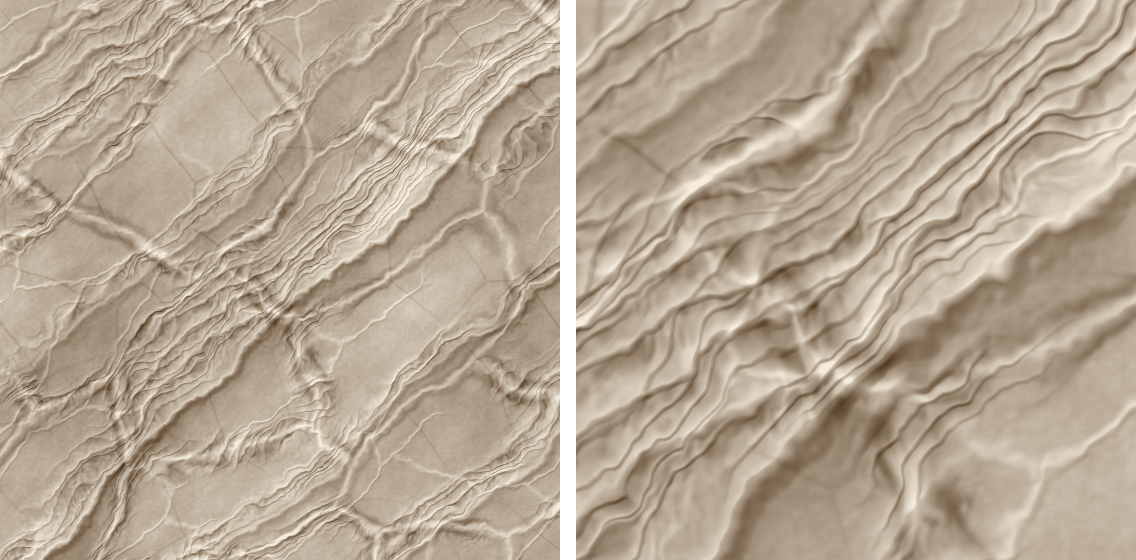
Left: the whole. Right: its middle third, enlarged.
Write a Shadertoy shader that draws this texture.

```glsl
// Cream veined stone in raking light: smooth plates split by diagonal ridges,
// frayed layers and a vein network. A warped height field is lit from the
// upper left, and one tone value blends brown crevices into pale crests.

const vec3 BROWN = vec3(0.50, 0.42, 0.33);
const vec3 CREAM = vec3(0.92, 0.88, 0.82);
const vec2 LIGHT_DIR = vec2(-0.75, 0.66);
const float GRAIN_ANGLE = 0.75;
const float BASE_TONE = 0.58;
const float RELIEF = 0.38;
const float SLOPE_STEP = 0.0014;
const vec2 VEIN_SCALE = vec2(2.7, 4.4);
const vec2 THREAD_SCALE = vec2(3.2, 8.0);

// Each ridge: offset across the grain, strength, width of its frayed band
const int RIDGE_COUNT = 5;
const vec3 RIDGES[RIDGE_COUNT] = vec3[](
    vec3(-0.03, 1.00, 0.11), vec3(-0.27, 0.45, 0.06), vec3(-0.51, 0.50, 0.07),
    vec3(0.20, 0.40, 0.05), vec3(0.44, 0.25, 0.14));

struct Stone {
    float height;
    float crest;
    float cavity;
    float shadow;
    float rough;
};

float hash(vec2 p) {
    return fract(sin(dot(p, vec2(127.1, 311.7))) * 43758.5453);
}

float noise(vec2 p) {
    vec2 i = floor(p), f = fract(p);
    f = f * f * (3.0 - 2.0 * f);
    return mix(mix(hash(i), hash(i + vec2(1, 0)), f.x),
               mix(hash(i + vec2(0, 1)), hash(i + vec2(1, 1)), f.x), f.y);
}

float fbm(vec2 p) {
    float sum = 0.0, gain = 0.5;
    for (int i = 0; i < 4; i++) {
        sum += gain * noise(p);
        p = p * 2.03 + 17.3;
        gain *= 0.5;
    }
    return sum / 0.9375;
}

// Overlapping sheets: a steep front edge, then a slow fall
float layers(float x) {
    float f = fract(x);
    return smoothstep(0.0, 0.18, f) * pow(1.0 - f, 1.4) * 1.3;
}

vec2 cellPoint(vec2 cell) {
    return cell + 0.1 + 0.8 * vec2(hash(cell), hash(cell + 41.7));
}

// Distance to the border between scattered cells
float cellBorder(vec2 p) {
    vec2 home = floor(p), toNearest = vec2(9.0);
    for (int k = 0; k < 9; k++) {
        vec2 r = cellPoint(floor(p) + vec2(k % 3 - 1, k / 3 - 1)) - p;
        if (dot(r, r) < dot(toNearest, toNearest)) {
            toNearest = r;
            home = floor(p + r);
        }
    }
    float border = 9.0;
    for (int k = 0; k < 9; k++) {
        vec2 r = cellPoint(home + vec2(k % 3 - 1, k / 3 - 1)) - p;
        if (k != 4) border = min(border, dot(0.5 * (r + toNearest), normalize(r - toNearest)));
    }
    return border;
}

float bell(float x) {
    return exp(-x * x);
}

vec2 alongGrain(vec2 p) {
    float c = cos(GRAIN_ANGLE), s = sin(GRAIN_ANGLE);
    return vec2(c * p.x + s * p.y, c * p.y - s * p.x);
}

Stone stoneAt(vec2 p) {
    vec2 q = alongGrain(p);
    vec2 w = q + 0.11 * (vec2(fbm(q * 3.6 + 3.0), fbm(q * 3.6 + 29.0)) - 0.5);
    w += 0.014 * (vec2(noise(q * 24.0), noise(q * 24.0 + 57.0)) - 0.5);
    w += 0.007 * (vec2(noise(q * 62.0), noise(q * 62.0 + 23.0)) - 0.5);
    w += 0.003 * (noise(q * 140.0) - 0.5);
    Stone s = Stone(0.03 * fbm(q * vec2(3.0, 5.0)) + 0.0022 * fbm(p * 55.0), 0.0, 0.0, 0.0, 0.0);

    // Stepped ridges: a crisp edge, a rounded pale back and a shaded foot
    for (int i = 0; i < RIDGE_COUNT; i++) {
        vec3 ridge = RIDGES[i];
        float d = w.y - ridge.x - 0.05 * (noise(vec2(w.x * 3.0, i * 7)) - 0.5);
        float lip = ridge.y * smoothstep(-0.005, 0.003, d) * exp(-max(d, 0.0) / 0.016);
        float fray = ridge.z * (0.5 + noise(vec2(w.x * 4.0, i * 5 + 2)));
        s.height += lip * 0.011 + ridge.y * 0.012 * smoothstep(-0.014, 0.003, d);
        s.crest += lip * (0.2 + 0.9 * noise(w * 16.0));
        s.shadow += ridge.y * smoothstep(0.0, -0.006, d) * exp(min(d, 0.0) / 0.05);
        s.rough = max(s.rough, smoothstep(0.004, 0.022, d)
                             * (1.0 - smoothstep(0.6 * fray, 1.2 * fray, d)));
    }

    // Veins of uneven width with crumbling borders, and thin threads
    float border = cellBorder(w * VEIN_SCALE + 2.4);
    float vein = bell(border / (0.010 + 0.024 * noise(w * 14.0)));
    float halo = 1.0 - smoothstep(0.03, 0.15, border);
    s.rough = max(s.rough, halo * smoothstep(0.35, 0.60, noise(q * 7.0 + 8.0)));
    float thread = bell(cellBorder(w * THREAD_SCALE + 31.0) / 0.018);
    thread *= smoothstep(0.28, 0.55, noise(q * 5.0 + 70.0));

    // Frayed layers running with the grain, dusted with grit
    float coarse = layers(w.y * 24.0 + 3.0 * noise(w * vec2(6.0, 13.0)));
    float fine = layers(w.y * 52.0 + 3.0 * noise(w * vec2(13.0, 30.0) + 9.0));
    float grit = noise(w * 170.0);
    s.height += 0.006 * vein + 0.0028 * thread;
    s.height += s.rough * (0.006 * coarse + 0.0032 * fine + 0.0022 * grit);
    s.crest += 0.45 * vein + 0.45 * thread + s.rough * (0.40 * coarse + 0.30 * fine);
    s.cavity = s.rough * (1.0 - coarse) * (1.0 - 0.6 * fine) * (0.3 + 1.1 * grit);
    s.cavity += 0.9 * bell((border - 0.05) / 0.02) * noise(w * 15.0 + 5.0);
    return s;
}

void mainImage(out vec4 fragColor, in vec2 fragCoord) {
    vec2 p = fragCoord / iResolution.y;
    Stone s = stoneAt(p);

    // Raking light from the slope of the height field
    vec2 slope = vec2(stoneAt(p + vec2(SLOPE_STEP, 0)).height,
                      stoneAt(p + vec2(0, SLOPE_STEP)).height) - s.height;
    float lit = -dot(slope, LIGHT_DIR) / SLOPE_STEP;
    lit /= 1.0 + 0.7 * abs(lit);

    // Cloudy plates, fine speckle and faint hairline cracks
    vec2 q = alongGrain(p);
    float tone = BASE_TONE + 0.55 * (fbm(q * vec2(3.5, 5.5) + 90.0) - 0.5);
    tone += 0.20 * (fbm(p * 22.0) - 0.5) + 0.08 * (noise(p * 200.0) - 0.5);
    vec2 crackPos = q + 0.03 * fbm(q * 9.0);
    float crack = bell(cellBorder(crackPos * vec2(7.0, 4.5)) / 0.014);
    tone -= 0.20 * crack * noise(q * 8.0 + 4.0) * (1.0 - s.rough);

    tone += RELIEF * lit + 0.38 * s.crest - 0.42 * s.cavity - 0.42 * s.shadow;
    fragColor = vec4(mix(BROWN, CREAM, clamp(tone, -0.45, 1.1)), 1.0);
}
```
